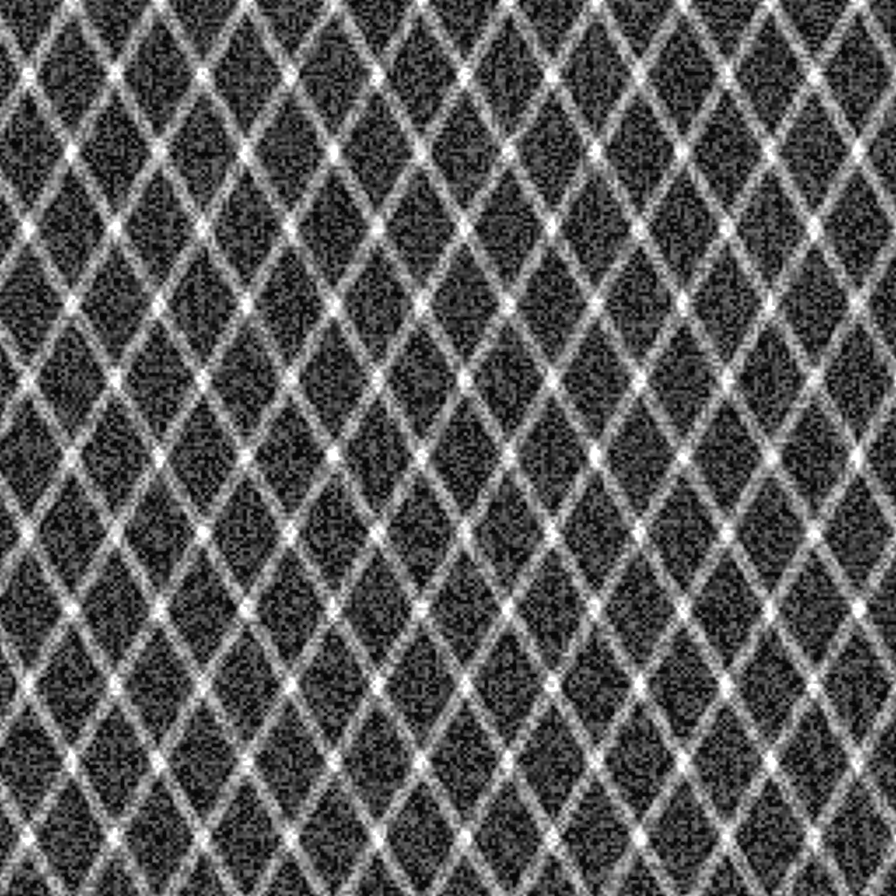
This pattern is drawn by a Shadertoy shader. Its source:

```glsl
float hash(vec2 p) {
    return fract(sin(dot(p, vec2(127.1, 311.7))) * 43758.5453);
}

float valueNoise(vec2 p) {
    vec2 cell = floor(p);
    vec2 blend = fract(p);
    blend = blend * blend * (3.0 - 2.0 * blend);
    float low = mix(hash(cell), hash(cell + vec2(1.0, 0.0)), blend.x);
    float high = mix(hash(cell + vec2(0.0, 1.0)), hash(cell + 1.0), blend.x);
    return mix(low, high, blend.y);
}

// Soft ridge along every integer value of the coordinate
float softLine(float coord, float spacing, float core, float edge) {
    float dist = abs(fract(coord + 0.5) - 0.5) * spacing;
    return 1.0 - smoothstep(core, edge, dist);
}

// Two crossing line families; their sum brightens the crossings
float diamondLattice(vec2 p, vec2 diamond, float core, float edge) {
    vec2 q = p / diamond;
    float spacing = 1.0 / length(1.0 / diamond);
    return softLine(q.x + q.y, spacing, core, edge)
         + softLine(q.x - q.y, spacing, core, edge);
}

void mainImage(out vec4 fragColor, in vec2 fragCoord) {
    const vec2 DIAMOND = vec2(0.0975, 0.1702);
    const vec2 CROSSING = vec2(0.5675, 0.4900);
    const float LINE_CORE = 0.0035;
    const float LINE_EDGE = 0.0118;
    const float GRAIN_CELLS = 256.0;
    const float GRAIN_STRENGTH = 0.52;
    const float FILL_TONE = 0.21;
    const float LINE_TONE = 0.37;

    vec2 uv = fragCoord / iResolution.y;

    // Pale lattice over dark diamonds
    float lattice = diamondLattice(uv - CROSSING, DIAMOND, LINE_CORE, LINE_EDGE);
    float tone = FILL_TONE + LINE_TONE * lattice;

    // Fine grain over fill and lines
    tone += GRAIN_STRENGTH * (valueNoise(uv * GRAIN_CELLS) - 0.5);

    fragColor = vec4(vec3(clamp(tone, 0.03, 1.0)), 1.0);
}
```
